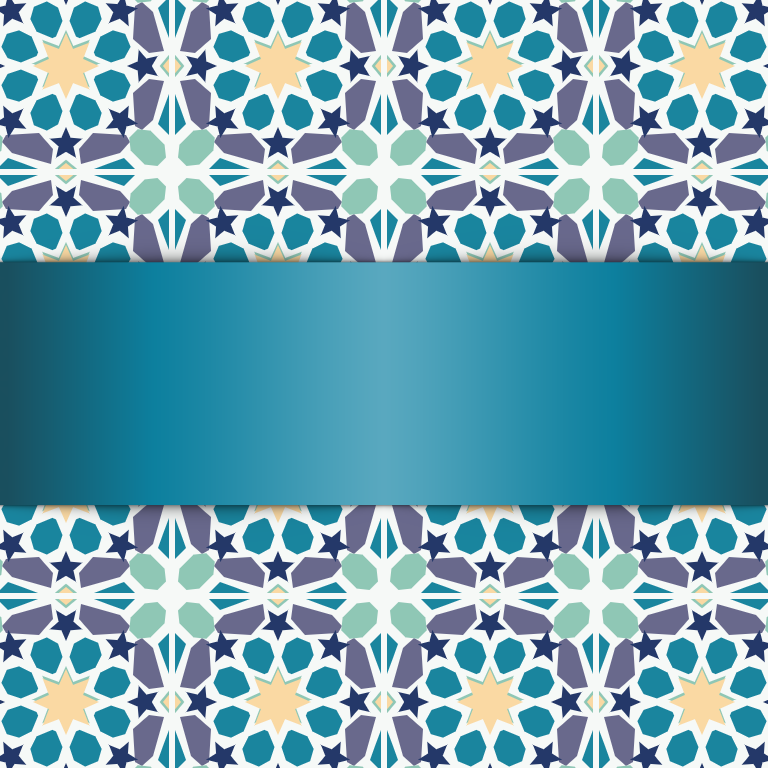
Reproduce this background procedurally as a Shadertoy shader.

```glsl
// Geometric star-and-petal tiling crossed by a glossy teal ribbon.
// Each tile is folded into one octant, where polygon and star distances are
// painted; the ribbon is a mirrored gradient with a lobed soft shadow.

const float GRID = 768.0;        // design units across the canvas
const float TILE = 212.0;        // tile period in design units
const float HALF_TILE = 106.0;
const float TAU = 6.2831853;
const float BAND_LOW = 0.3424;   // ribbon edges, canvas units
const float BAND_HIGH = 0.6585;
const float SHADOW_SIZE = 0.013;
const float SHADOW_DEPTH = 0.5;
const float PETAL_ANGLE = TAU / 16.0;

const vec3 WHITE  = vec3(0.965, 0.975, 0.97);
const vec3 TEAL   = vec3(0.10, 0.52, 0.62);
const vec3 PURPLE = vec3(0.41, 0.41, 0.55);
const vec3 NAVY   = vec3(0.14, 0.22, 0.41);
const vec3 GREEN  = vec3(0.56, 0.78, 0.71);
const vec3 CREAM  = vec3(0.98, 0.85, 0.64);
const vec3 BAND_EDGE = vec3(0.10, 0.31, 0.37);
const vec3 BAND_MID  = vec3(0.05, 0.50, 0.62);
const vec3 BAND_GLOW = vec3(0.35, 0.66, 0.75);

// Signed distance to a six-cornered polygon
float hexagon(vec2 p, vec2 v[6]) {
    float d = 1e9;
    float side = 1.0;
    for (int i = 0; i < 6; i++) {
        vec2 a = v[i];
        vec2 e = v[(i + 5) % 6] - a;
        vec2 w = p - a;
        vec2 b = w - e * clamp(dot(w, e) / max(dot(e, e), 1e-6), 0.0, 1.0);
        d = min(d, dot(b, b));
        bvec3 c = bvec3(w.y >= 0.0, w.y < e.y, e.x * w.y > e.y * w.x);
        if (all(c) || all(not(c))) side = -side;
    }
    return side * sqrt(d);
}

// Star with one tip along +y
float star(vec2 p, float points, float outer, float inner) {
    float sector = TAU / points;
    float a = mod(atan(p.x, p.y + 1e-5) + 0.5 * sector, sector) - 0.5 * sector;
    vec2 f = length(p) * vec2(cos(a), abs(sin(a)));
    vec2 tip = vec2(outer, 0.0);
    vec2 e = inner * vec2(cos(0.5 * sector), sin(0.5 * sector)) - tip;
    return dot(f - tip, normalize(vec2(e.y, -e.x)));
}

void paint(inout vec3 col, vec3 ink, float d, float px) {
    col = mix(col, ink, clamp(0.5 - d / px, 0.0, 1.0));
}

vec3 tiling(vec2 c, float px) {
    vec3 col = WHITE;
    // q: folded from the cross centre, p: folded from the star centre
    vec2 q = abs(mod(c + HALF_TILE, TILE) - HALF_TILE);
    q = vec2(max(q.x, q.y), min(q.x, q.y));
    vec2 p = HALF_TILE - q;
    vec2 s = mod(c, TILE) - HALF_TILE;

    // Slim wedges and broad purple tiles beside the cross arms
    paint(col, TEAL, hexagon(q, vec2[6](vec2(78, 3), vec2(62, 9), vec2(48, 14),
        vec2(43, 9), vec2(37, 3), vec2(58, 3))), px);
    paint(col, PURPLE, hexagon(q, vec2[6](vec2(91, 8), vec2(52, 19), vec2(42, 30),
        vec2(46, 37), vec2(79, 39), vec2(93, 23))), px);

    // Green tiles on the diagonal
    vec2 g = vec2(q.x + q.y, q.x - q.y) * 0.70711 - vec2(34.5, 0.0);
    g = abs(g);
    paint(col, GREEN, hexagon(g, vec2[6](vec2(-1, -1), vec2(20, -1), vec2(20, 6),
        vec2(10, 14), vec2(0, 14), vec2(-1, 14))), px);

    // Ring of petals
    vec2 dir = vec2(sin(PETAL_ANGLE), cos(PETAL_ANGLE));
    vec2 petal = vec2(dot(p, dir), abs(p.x * dir.y - p.y * dir.x));
    paint(col, TEAL, hexagon(petal, vec2[6](vec2(31, -1), vec2(31, 2), vec2(43, 14),
        vec2(57, 15), vec2(67, 7), vec2(67, -1))), px);

    // Five-pointed stars facing the tile centre
    vec2 diag = p - 55.0;
    diag = vec2(diag.x - diag.y, -diag.x - diag.y) * 0.70711;
    float navy = min(star(vec2(p.x, 78.0 - p.y), 5.0, 17.0, 7.8),
                     star(diag, 5.0, 17.0, 7.8));
    paint(col, NAVY, navy, px);

    // Split diamonds where neighbouring tiles meet
    float diamond = dot(vec2(p.x, q.y), vec2(0.64, 0.77));
    float slit = 3.0 - q.y;
    paint(col, GREEN, max(diamond - 9.5, slit), px);
    paint(col, CREAM, max(diamond - 7.0, slit), px);

    // Central star with a green rim above it
    paint(col, GREEN, star(s - vec2(0.0, 2.5), 8.0, 33.5, 19.0), px);
    paint(col, CREAM, star(s, 8.0, 33.0, 18.5), px);
    return col;
}

void mainImage(out vec4 fragColor, in vec2 fragCoord) {
    vec2 uv = fragCoord / iResolution.xy;
    float px = GRID / min(iResolution.x, iResolution.y);
    vec3 col = tiling((uv - 0.5) * GRID, px);

    // Shadow lobes beyond the ribbon edges
    float outside = max(BAND_LOW - uv.y, uv.y - BAND_HIGH);
    float lobe = 0.3 + 0.7 * abs(sin(TAU * uv.x));
    float fall = max(outside, 0.0) / (SHADOW_SIZE * lobe);
    col *= 1.0 - SHADOW_DEPTH * exp(-1.6 * fall);

    // Ribbon gradient, mirrored about the middle
    float x = abs(uv.x - 0.5);
    vec3 band = mix(BAND_GLOW, BAND_MID, smoothstep(0.0, 1.0, x / 0.3) * 0.3 + 0.7 * min(x / 0.3, 1.0));
    band = mix(band, BAND_EDGE, clamp((x - 0.3) / 0.19, 0.0, 1.0));
    paint(col, band, outside * GRID, px);
    fragColor = vec4(col, 1.0);
}
```
